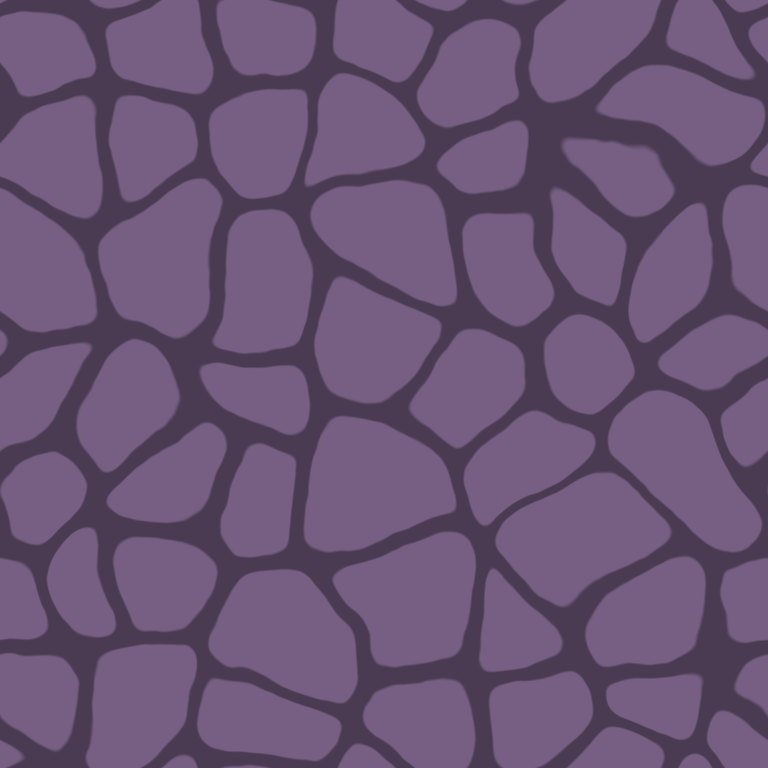
Give the GLSL for this pattern, as a Shadertoy shader.

```glsl
const vec3 STONE_COLOR = vec3(0.462, 0.372, 0.510);
const vec3 MORTAR_COLOR = vec3(0.290, 0.230, 0.325);
const float CELLS = 7.0;         // stones along each side of the tile
const float ROUNDING = 0.065;    // corner softness, in cells
const float EDGE_WIDTH = 0.002;  // half width of the smoothed outline

// Integer hash of a lattice point that wraps after `period` steps
vec3 hashWrapped(vec2 lattice, float period, uint seed) {
    uvec2 q = uvec2(mod(lattice, period) + 0.5);
    uvec3 v = uvec3(q, seed) * 1664525u + 1013904223u;
    v.x += v.y * v.z; v.y += v.z * v.x; v.z += v.x * v.y;
    v ^= v >> 16u;
    v.x += v.y * v.z; v.y += v.z * v.x; v.z += v.x * v.y;
    return vec3(v >> 8u) / 16777216.0;
}

// Tiling value noise with two channels, centred on zero
vec2 noiseWrapped(vec2 p, float period, uint seed) {
    vec2 i = floor(p), f = fract(p);
    vec2 u = f * f * f * (f * (f * 6.0 - 15.0) + 10.0);
    vec2 a = hashWrapped(i, period, seed).xy;
    vec2 b = hashWrapped(i + vec2(1, 0), period, seed).xy;
    vec2 c = hashWrapped(i + vec2(0, 1), period, seed).xy;
    vec2 d = hashWrapped(i + vec2(1, 1), period, seed).xy;
    return mix(mix(a, b, u.x), mix(c, d, u.x), u.y) - 0.5;
}

// Stone centre in xy, size weight in z
vec3 stoneSite(vec2 cell) {
    vec3 h = hashWrapped(cell, CELLS, 11u);
    return vec3(cell + 0.5 + (h.xy - 0.5) * 0.88, h.z * 0.26);
}

// Weighted squared distance to a site
float power(vec2 p, vec3 site) {
    vec2 r = site.xy - p;
    return dot(r, r) - site.z;
}

// Rounded distance from p to its stone's outline, positive inside
float stoneDistance(vec2 p) {
    // Find the owning stone
    vec2 home = floor(p), owner = home;
    float nearest = 1e5;
    for (int y = -2; y <= 2; y++)
    for (int x = -2; x <= 2; x++) {
        vec2 cell = home + vec2(x, y);
        float d = power(p, stoneSite(cell));
        if (d < nearest) { nearest = d; owner = cell; }
    }

    // Blend the distances to all its borders with a smooth minimum
    vec3 site = stoneSite(owner);
    float sum = 0.0;
    for (int y = -2; y <= 2; y++)
    for (int x = -2; x <= 2; x++) {
        if (x == 0 && y == 0) continue;
        vec3 other = stoneSite(owner + vec2(x, y));
        float border = 0.5 * (power(p, other) - nearest) / distance(other.xy, site.xy);
        sum += exp(-border / ROUNDING);
    }
    float inset = mix(0.045, 0.09, hashWrapped(owner, CELLS, 23u).x);
    return -ROUNDING * log(sum) - inset;
}

// Bend the plane so that outlines become uneven
vec2 warp(vec2 p) {
    return p + 0.42 * noiseWrapped(p, CELLS, 3u)
             + 0.08 * noiseWrapped(p * 3.0, CELLS * 3.0, 5u)
             + 0.012 * noiseWrapped(p * 10.0, CELLS * 10.0, 7u);
}

void mainImage(out vec4 fragColor, in vec2 fragCoord) {
    vec2 uv = fragCoord / iResolution.xy;
    float d = stoneDistance(warp(uv * CELLS)) / CELLS;
    float edge = max(EDGE_WIDTH, 0.7 / iResolution.y);
    float stone = smoothstep(-edge, edge, d);
    fragColor = vec4(mix(MORTAR_COLOR, STONE_COLOR, stone), 1.0);
}
```
